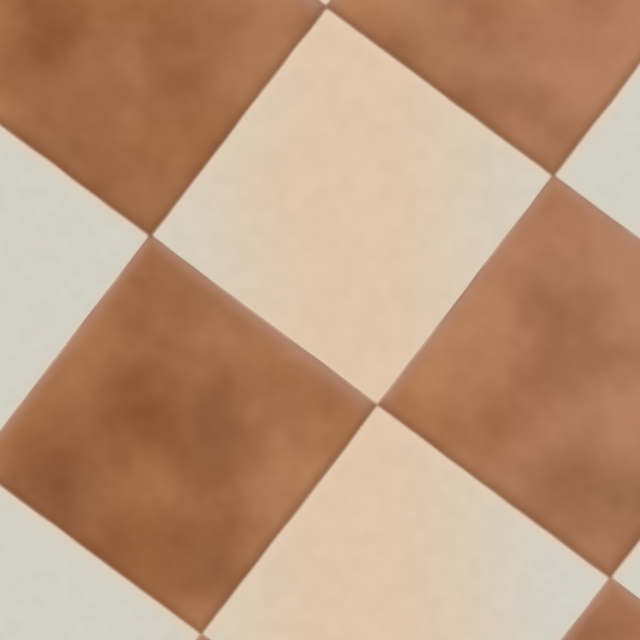
Reproduce this texture procedurally as a Shadertoy shader.

```glsl
// Slanted checkerboard of cream and mottled terracotta floor tiles with thin joints
const vec2 JOINT_CROSSING = vec2(0.590, 0.367);
const vec2 STEP_RIGHT = vec2(0.359, -0.267);
const vec2 STEP_DOWN = vec2(-0.275, -0.358);
const float PERSPECTIVE = 0.012;

const vec3 CREAM_WARM = vec3(0.873, 0.78, 0.67);
const vec3 CREAM_COOL = vec3(0.828, 0.815, 0.77);
const vec3 CREAM_RIM = vec3(0.91, 0.79, 0.69);
const vec3 CLAY_DARK = vec3(0.54, 0.335, 0.205);
const vec3 CLAY_LIGHT = vec3(0.70, 0.49, 0.35);
const vec3 CLAY_RIM = vec3(0.69, 0.53, 0.45);
const vec3 CLAY_SHADE = vec3(0.46, 0.31, 0.20);
const vec3 JOINT = vec3(0.50, 0.35, 0.28);

float hash(vec2 p) {
    vec3 q = fract(vec3(p.xyx) * 0.1031);
    q += dot(q, q.yzx + 33.33);
    return fract((q.x + q.y) * q.z);
}

float noise(vec2 p) {
    vec2 i = floor(p), f = fract(p);
    f = f * f * (3.0 - 2.0 * f);
    return mix(mix(hash(i), hash(i + vec2(1, 0)), f.x),
               mix(hash(i + vec2(0, 1)), hash(i + vec2(1, 1)), f.x), f.y);
}

float fbm(vec2 p, int octaves) {
    float sum = 0.0, amp = 0.5;
    for (int i = 0; i < octaves; i++) {
        sum += amp * noise(p);
        p = mat2(1.6, 1.2, -1.2, 1.6) * p + 7.3;
        amp *= 0.5;
    }
    return sum;
}

// Signed distance to a rounded tile filling the unit cell
float tileDistance(vec2 local, float inset, float radius) {
    vec2 d = abs(local - 0.5) - 0.5 + inset + radius;
    return length(max(d, 0.0)) + min(max(d.x, d.y), 0.0) - radius;
}

// Soft falloff inward from an edge
float rim(float dist, float width) {
    return exp(-pow(max(dist, 0.0) / width, 2.0));
}

// Checker mask, 1 on cream cells, blended over a soft border
float creamMask(vec2 cell, vec2 local, float soft) {
    vec2 inside = smoothstep(-soft, soft, 0.5 - abs(local - 0.5)) * 2.0 - 1.0;
    float parity = 1.0 - 2.0 * mod(cell.x + cell.y, 2.0);
    return 0.5 + 0.5 * parity * inside.x * inside.y;
}

// Cream glaze: cool sheen toward the sides, lit pinkish rim
vec3 creamTile(vec2 uv, vec2 local) {
    float cool = smoothstep(0.04, 0.36, abs(uv.x - 0.55) + 0.06 * (fbm(uv * 7.0, 3) - 0.5));
    vec3 color = mix(CREAM_WARM, CREAM_COOL, cool);
    color += 0.03 * (fbm(uv * 50.0, 2) - 0.375);
    float upper = rim(min(local.x, local.y), 0.028);
    float lower = rim(1.0 - max(local.x, local.y), 0.02);
    return mix(color, CREAM_RIM, max(0.65 * upper, 0.4 * lower));
}

// Terracotta: cloudy stains, mauve upper bevel, shaded lower edge
vec3 clayTile(vec2 uv, vec2 local, vec2 cell) {
    float cloud = fbm(uv * 8.0 + cell * 5.7, 4);
    float stain = 1.0 - smoothstep(0.05, 0.55, length(local - vec2(0.5, 0.62)));
    float tone = 0.70 + 1.45 * (cloud - 0.47) - 0.26 * stain + 0.42 * (uv.x - 0.45);
    vec3 color = mix(CLAY_DARK, CLAY_LIGHT, clamp(tone, -0.05, 1.1));
    color += vec3(0.02, 0.0, -0.01) * (noise(uv * 9.0 + 3.0) - 0.5);
    color += vec3(-0.01, 0.0, 0.02) * smoothstep(0.55, 1.0, uv.x);
    color += 0.02 * (fbm(uv * 45.0, 2) - 0.375);
    float bevelWidth = 0.026 + 0.024 * local.x;
    float upper = rim(min(local.x, local.y), bevelWidth);
    float lower = rim(1.0 - max(local.x, local.y), 0.024);
    color = mix(color, CLAY_RIM, 0.8 * upper);
    return mix(color, CLAY_SHADE, 0.45 * lower);
}

void mainImage(out vec4 fragColor, in vec2 fragCoord) {
    vec2 uv = fragCoord / iResolution.xy;

    // Canvas to tile grid, with slight perspective and uneven edges
    vec2 grid = inverse(mat2(STEP_RIGHT, STEP_DOWN)) * (uv - JOINT_CROSSING);
    grid.x -= PERSPECTIVE * grid.x * grid.x;
    grid += 0.003 * (vec2(noise(uv * 24.0), noise(uv * 24.0 + 50.0)) - 0.5);
    vec2 cell = floor(grid), local = fract(grid);

    // Tiles melt softly into each other along their borders
    float soft = 0.006 + 1.5 / iResolution.y;
    vec3 clay = clayTile(uv, local, cell);
    vec3 color = mix(clay, creamTile(uv, local), creamMask(cell, local, soft));

    // Thin worn joint, widening where tile corners meet
    float gap = smoothstep(-soft, soft, tileDistance(local, 0.002, 0.016));
    float wear = 0.15 + 0.65 * smoothstep(0.25, 0.7, fbm(uv * 14.0 + 20.0, 3));
    color = mix(color, JOINT, gap * wear);

    fragColor = vec4(color, 1.0);
}
```
